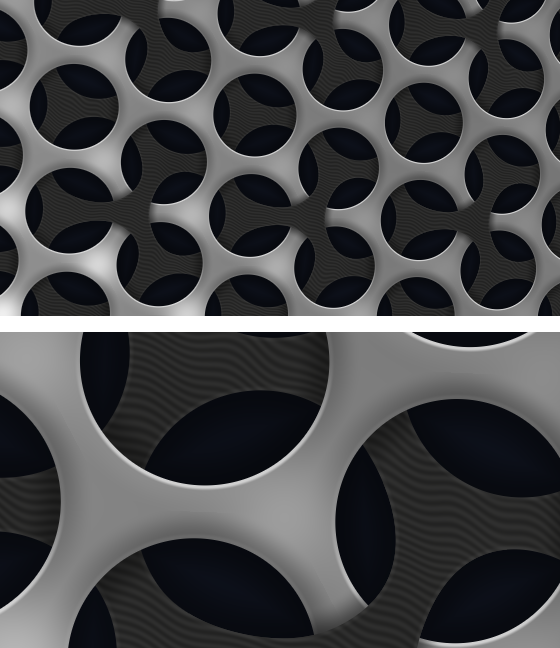
Top: the whole. Bottom: its middle third, enlarged.
A WebGL 2 fragment shader for this pattern:

```glsl
#version 300 es
precision highp float;
// Two interwoven perforated sheets seen in slight perspective: brushed metal
// over ribbed dark fibre. Both are triangular lattices of round holes, offset by
// one strut; on a sparse grid of joints the dark sheet passes over the metal.
uniform vec2 u_resolution;
out vec4 outColor;

const vec2 CELL = vec2(1.7320508, 1.0);    // two hole columns by one row
const vec2 STRUT = vec2(0.5773503, 0.0);   // hole centre to joint
const float HOLE_RADIUS = 0.412;
const vec3 NAVY = vec3(0.043, 0.055, 0.088);
const vec3 FIBRE = vec3(0.158, 0.158, 0.156);

vec2 hashGradient(vec2 cell) {
  vec2 h = vec2(dot(cell, vec2(127.1, 311.7)), dot(cell, vec2(269.5, 183.3)));
  return 2.0 * fract(sin(h) * 43758.5) - 1.0;
}

float gradientNoise(vec2 p) {
  vec2 i = floor(p), f = fract(p);
  vec2 w = f * f * (3.0 - 2.0 * f), e = vec2(1.0, 0.0);
  float low = mix(dot(hashGradient(i), f),
                  dot(hashGradient(i + e.xy), f - e.xy), w.x);
  float high = mix(dot(hashGradient(i + e.yx), f - e.yx),
                   dot(hashGradient(i + e.xx), f - e.xx), w.x);
  return mix(low, high, w.y);
}

// Canvas position (y down, in canvas heights) to lattice position
vec2 toLattice(vec2 q) {
  const vec2 origin = vec2(0.236, 0.338);
  const vec2 column = vec2(0.2998, 0.0194);
  const vec2 row = vec2(-0.0139, 0.3287);
  const float taper = 0.0173;
  vec2 uv = inverse(mat2(column - taper * q, row)) * (q - origin);
  return uv * vec2(0.5 * CELL.x, 1.0);
}

vec2 wrapCentred(vec2 p, vec2 period) {
  return p - period * floor(p / period + 0.5);
}

// Offset from the nearest point of the triangular lattice
vec2 fromNearest(vec2 p) {
  vec2 a = wrapCentred(p, CELL), b = wrapCentred(p - 0.5 * CELL, CELL);
  return dot(a, a) < dot(b, b) ? a : b;
}

float coverage(float d, float pixel) {
  return clamp(0.5 + d / pixel, 0.0, 1.0);
}

vec3 metalColor(vec2 p, vec2 q, vec2 offset, float edge) {
  vec2 dir = normalize(offset + 1e-5);
  float joint = length(fromNearest(p + STRUT));
  float lowerLeft = clamp(1.0 - 0.8 * q.x + 0.35 * (q.y - 0.5), 0.0, 1.0);
  float bevel = 1.0 - smoothstep(0.0, 0.11, edge);
  float tone = 0.47 + 0.08 * lowerLeft;
  tone += 0.12 * bevel * dot(dir, vec2(-0.35, 0.75)) - 0.055 * bevel;
  tone += (0.07 + 0.32 * lowerLeft * q.y) * exp(-22.0 * joint * joint);
  tone += 0.025 * gradientNoise(p * vec2(2.0, 3.0));
  // Thin polished rim, brightest below each hole
  float rim = 1.0 - smoothstep(0.006, 0.019, edge);
  tone = mix(tone, 0.87, rim * (0.08 + 0.75 * smoothstep(-0.1, 0.9, dir.y)));
  return vec3(tone);
}

vec3 fibreColor(vec2 p, float edge) {
  float wave = 0.09 * gradientNoise(p * 3.0) + 0.012 * sin(p.x * 24.0);
  float rib = sin(6.2832 * 30.0 * (p.y - 0.35 * p.x + wave));
  float tone = 1.0 + 0.15 * rib + 0.12 * gradientNoise(p * 2.3 + 7.0);
  float rim = 1.0 - smoothstep(0.004, 0.018, edge);
  return FIBRE * tone + 0.035 * rim;
}

void main() {
  vec2 q = vec2(gl_FragCoord.x, u_resolution.y - gl_FragCoord.y) / u_resolution.y;
  vec2 p = toLattice(q);
  float pixel = 3.1 / u_resolution.y;

  // Joints where the dark sheet rises above the metal
  vec2 raisedJoint = STRUT + vec2(0.0, 1.0);
  float raised = length(wrapCentred(p - raisedJoint, vec2(CELL.x, 2.0)));
  float depth = smoothstep(0.2, 0.75, raised);
  float over = step(raised, 0.62);

  // Sheet edges: positive inside the material
  vec2 metalOffset = fromNearest(p);
  float metalEdge = length(metalOffset) - HOLE_RADIUS;
  vec2 darkPos = p + vec2(0.085, 0.0) * depth;
  float darkEdge = length(fromNearest(darkPos + STRUT)) - HOLE_RADIUS;
  float metalMask = coverage(metalEdge, pixel);
  float darkMask = coverage(darkEdge, pixel);

  // Contact shadows between the sheets
  float metalShade = 1.0 - 0.5 * over * smoothstep(-0.09, 0.02, darkEdge);
  float darkShade = 1.0 - 0.3 * (1.0 - over) * smoothstep(-0.12, 0.0, metalEdge);
  float backShade = 1.0 - 0.4 * smoothstep(-0.16, 0.0, max(metalEdge, darkEdge));

  vec3 back = NAVY * (1.12 + 0.25 * gradientNoise(p * 1.7)) * backShade;
  vec3 metal = metalColor(p, q, metalOffset, metalEdge) * metalShade;
  vec3 fibre = fibreColor(darkPos, darkEdge) * darkShade;

  vec3 color = mix(back, fibre, darkMask);
  color = mix(color, metal, metalMask);
  color = mix(color, fibre, darkMask * over);
  outColor = vec4(color, 1.0);
}
```
